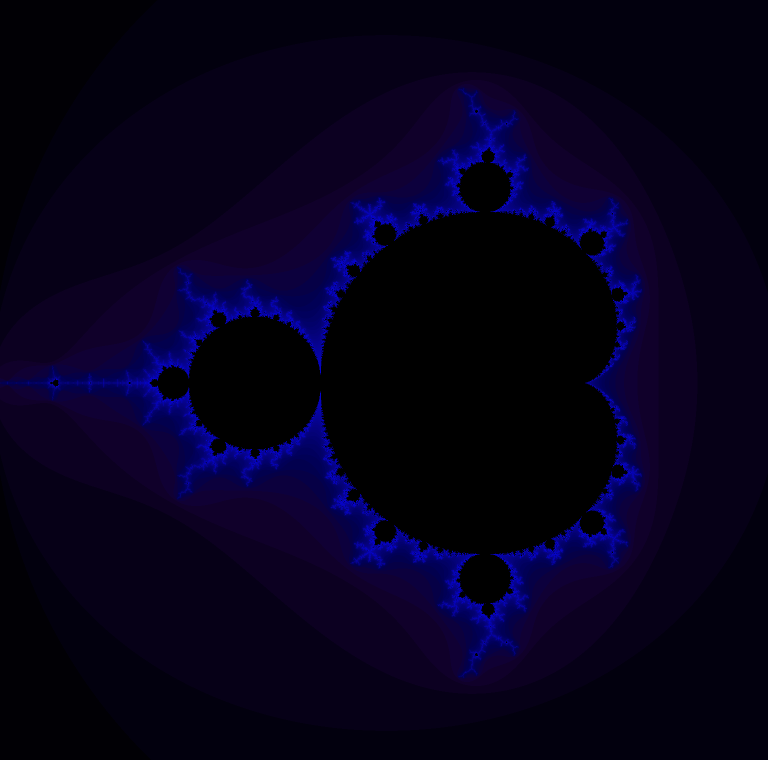
A Shadertoy shader for this background:

```glsl
// Escape-time view of the quadratic set z -> z*z + c on a near-black ground.
// Each escape count forms a flat band: violet far out, rising to blue at the rim.
// Points that never escape stay black; a small sample grid smooths the edges.

#define VIEW_CENTER vec2(-0.5095, 0.0114)
#define VIEW_HEIGHT 2.89
#define MAX_STEPS 100
#define BAILOUT 2.0
#define GRID 2
#define BLUE_PEAK 0.90
#define BLUE_HALF 42.0
#define BLUE_POWER 1.4
#define HALO_BAND 5.5
#define HALO_WIDTH 2.5
#define HALO_RED 0.065

// Number of steps until the orbit leaves the bailout circle, or 0 if it stays.
float escapeCount(vec2 c) {
    vec2 z = vec2(0.0);
    for (int i = 1; i <= MAX_STEPS; i++) {
        z = vec2(z.x * z.x - z.y * z.y, 2.0 * z.x * z.y) + c;
        if (dot(z, z) > BAILOUT * BAILOUT) return float(i);
    }
    return 0.0;
}

// Saturating blue ramp with a violet halo around the middle bands.
vec3 bandColor(float count) {
    if (count < 0.5) return vec3(0.0);
    float growth = pow(count, BLUE_POWER);
    float blue = BLUE_PEAK * growth / (growth + BLUE_HALF);
    float offset = (count - HALO_BAND) / HALO_WIDTH;
    float rim = smoothstep(8.0, 20.0, count);
    float red = HALO_RED * exp(-offset * offset) + 0.025 * rim;
    return vec3(red, 0.01 * rim, blue);
}

void mainImage(out vec4 fragColor, in vec2 fragCoord) {
    vec3 color = vec3(0.0);

    // Average a grid of samples inside the pixel.
    for (int j = 0; j < GRID; j++) {
        for (int i = 0; i < GRID; i++) {
            vec2 jitter = (vec2(i, j) + 0.5) / float(GRID) - 0.5;
            vec2 uv = (fragCoord + jitter - 0.5 * iResolution.xy) / iResolution.y;
            color += bandColor(escapeCount(VIEW_CENTER + VIEW_HEIGHT * uv));
        }
    }
    fragColor = vec4(color / float(GRID * GRID), 1.0);
}
```
